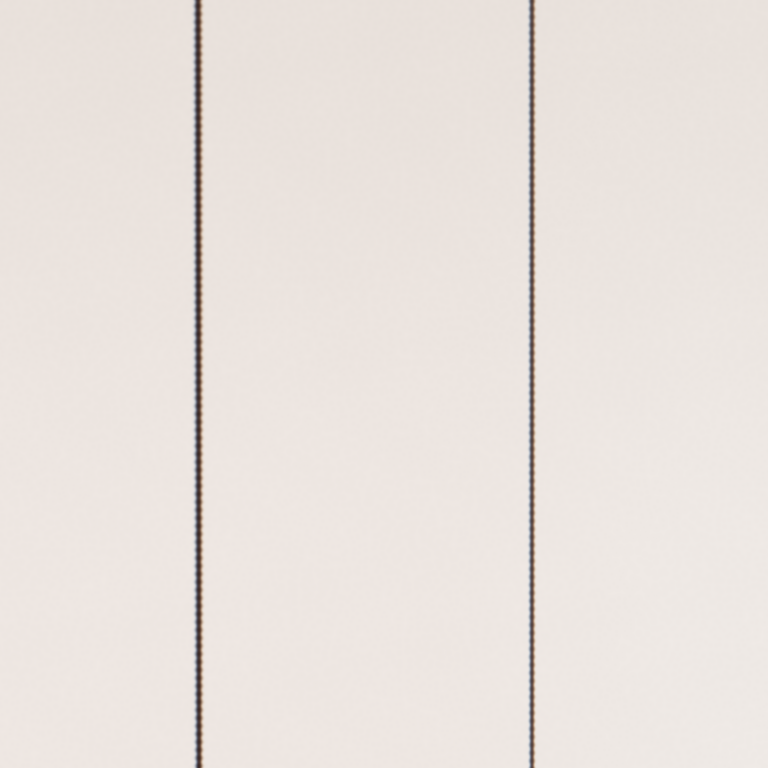
Give the GLSL for this pattern, as a Shadertoy shader.

```glsl
// Pale warm boards split by two dark vertical grooves with faintly beaded edges.
// Grooves repeat across by a rounded index; each is a soft profile with a slight
// colour fringe, over a smooth light gradient and fine cellular grain.

const float FIRST_GROOVE = 0.2585;   // canvas units
const float GROOVE_PERIOD = 0.4342;
const float LAST_INDEX = 1.0;
const float GROOVE_LEAN = 0.0012;    // drift of the first groove over the height
const vec2 HALF_WIDTH = vec2(0.0044, 0.0034);  // first, last groove
const vec2 DEPTH = vec2(0.95, 0.82);           // darkness of first, last groove
const float TAPER = 0.10;            // narrowing towards the bottom
const float BEADS = 96.0;            // ripples over the height
const float BEAD_AMOUNT = 0.09;
const float FRINGE = 0.0004;         // sideways shift between red and blue
const float GRAIN_CELLS = 110.0;
const float GRAIN_AMOUNT = 0.008;

const vec3 BOARD_TOP = vec3(0.912, 0.882, 0.860);
const vec3 BOARD_BOTTOM = vec3(0.932, 0.904, 0.886);
const vec3 BOARD_RIGHT_TINT = vec3(0.002, 0.010, 0.013);
const vec3 GROOVE_DARK = vec3(0.215, 0.150, 0.135);
const float TAU = 6.2831853;

vec2 hash22(vec2 p) {
    vec3 q = fract(p.xyx * vec3(0.1031, 0.1030, 0.0973));
    q += dot(q, q.yzx + 33.33);
    return fract((q.xx + q.yz) * q.zy);
}

// Distance to the nearest jittered cell point
float cellular(vec2 p) {
    vec2 cell = floor(p);
    float nearest = 2.0;
    for (int y = -1; y <= 1; y++)
    for (int x = -1; x <= 1; x++) {
        vec2 neighbour = cell + vec2(x, y);
        nearest = min(nearest, length(neighbour + hash22(neighbour) - p));
    }
    return nearest;
}

// Board surface: vertical light falloff, cooler right side, fine grain
vec3 boardColour(vec2 uv) {
    vec3 colour = mix(BOARD_BOTTOM, BOARD_TOP, smoothstep(0.25, 1.05, uv.y));
    colour += BOARD_RIGHT_TINT * smoothstep(0.5, 1.0, uv.x) * (1.0 - 0.6 * uv.y);
    float grain = cellular(uv * GRAIN_CELLS) - 0.45;
    float mottle = sin(uv.x * 23.0 + 2.0 * sin(uv.y * 17.0)) * sin(uv.y * 29.0 + uv.x * 11.0);
    return colour + GRAIN_AMOUNT * grain + 0.0015 * mottle;
}

// Groove darkness per colour channel
vec3 grooveInk(vec2 uv, float pixel) {
    float index = clamp(round((uv.x - FIRST_GROOVE) / GROOVE_PERIOD), 0.0, LAST_INDEX);
    float side = index / LAST_INDEX;
    float centre = FIRST_GROOVE + index * GROOVE_PERIOD
                 + GROOVE_LEAN * (0.5 - uv.y) * (1.0 - side);
    float bead = sin(TAU * (BEADS * uv.y + 0.37 * index));
    float width = mix(HALF_WIDTH.x, HALF_WIDTH.y, side);
    width *= 1.0 - TAPER * (1.0 - uv.y) + BEAD_AMOUNT * bead;
    width = max(width, 0.7 * pixel);
    vec3 offset = (uv.x - centre + FRINGE * vec3(1.0, 0.0, -1.0)) / width;
    vec3 profile = exp(-pow(abs(offset), vec3(2.4)));
    return profile * mix(DEPTH.x, DEPTH.y, side) * (1.0 + 0.04 * bead);
}

void mainImage(out vec4 fragColor, in vec2 fragCoord) {
    vec2 uv = fragCoord / iResolution.xy;
    vec3 ink = clamp(grooveInk(uv, 1.0 / iResolution.x), 0.0, 1.0);
    fragColor = vec4(mix(boardColour(uv), GROOVE_DARK, ink), 1.0);
}
```
